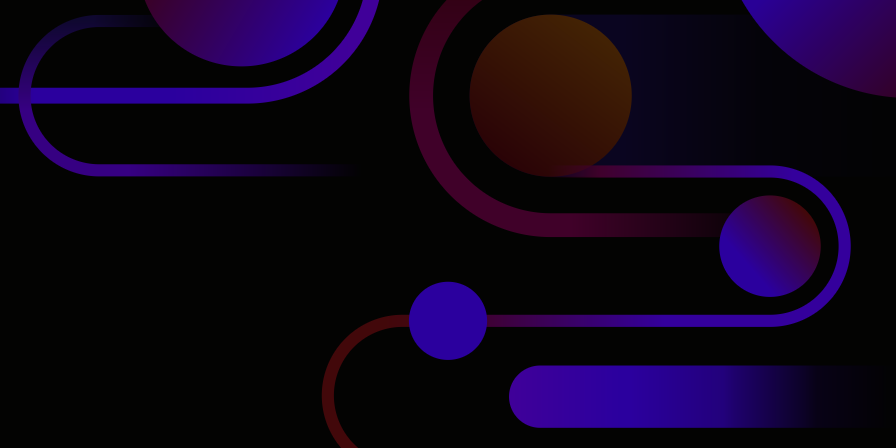
Give the GLSL for this background, as a Shadertoy shader.

```glsl
// Dark backdrop of glowing discs, pill bars and U-shaped tubes.
// Each part is a distance function filled with a colour gradient and
// blended back to front, on a layout grid GRID units tall.

#define GRID 384.0
#define THIN 5.2
#define MEDIUM 6.8
#define THICK 10.2
#define BACKGROUND vec3(0.010, 0.010, 0.008)
#define BLUE vec3(0.170, 0.000, 0.620)
#define VIOLET vec3(0.250, 0.000, 0.600)
#define PLUM vec3(0.250, 0.005, 0.160)
#define RED vec3(0.260, 0.030, 0.040)
#define MAROON vec3(0.160, 0.005, 0.025)
#define AMBER vec3(0.280, 0.160, 0.015)
#define NAVY vec3(0.040, 0.020, 0.125)

float ramp(float start, float end, float x) {
    return clamp((x - start) / (end - start), 0.0, 1.0);
}

float disc(vec2 p, vec2 center, float radius) {
    return length(p - center) - radius;
}

// Pill with a round left cap, open towards the right.
float pill(vec2 p, vec2 center, float radius) {
    vec2 q = p - center;
    return length(vec2(min(q.x, 0.0), q.y)) - radius;
}

// U-shaped tube: half ring plus two straight legs along openSide (+1 or -1).
float tube(vec2 p, vec2 center, float radius, float halfWidth, float openSide) {
    vec2 q = p - center;
    q.x = min(q.x * openSide, 0.0);
    return abs(length(q) - radius) - halfWidth;
}

// Blends a shape over the canvas with an edge one pixel wide.
void paint(inout vec3 canvas, float dist, vec3 color, float alpha) {
    float coverage = clamp(0.5 - dist * iResolution.y / GRID, 0.0, 1.0);
    canvas = mix(canvas, color, coverage * alpha);
}

void mainImage(out vec4 fragColor, in vec2 fragCoord) {
    vec2 p = fragCoord * GRID / iResolution.y;
    vec3 canvas = BACKGROUND;
    vec3 color;
    float fade;

    // Faint wide bar behind the amber disc
    fade = 1.0 - 0.75 * ramp(535.0, 650.0, p.x);
    paint(canvas, pill(p, vec2(472, 302), 69.5), NAVY, fade * ramp(800.0, 640.0, p.x));

    // Blue track sweeping up from the left edge
    color = mix(BLUE, VIOLET, ramp(150.0, 300.0, p.x));
    fade = mix(0.8, 1.0, ramp(0.0, 30.0, p.x));
    paint(canvas, tube(p, vec2(212, 411.5), 109.5, MEDIUM, -1.0), color, fade);

    // Left loop, its two legs fading to the right
    color = mix(VIOLET * 0.85, NAVY * 1.5, ramp(290.0, 366.0, p.y));
    fade = p.y > 302.0 ? ramp(150.0, 80.0, p.x) : ramp(310.0, 110.0, p.x);
    paint(canvas, tube(p, vec2(85, 302), 64.0, THIN, 1.0), color, fade);

    // Thick plum hook around the amber disc
    color = mix(PLUM, MAROON, 0.6 * ramp(290.0, 390.0, p.y));
    fade = ramp(660.0, 490.0, p.x);
    paint(canvas, tube(p, vec2(472, 302), 111.0, THICK, 1.0), color, fade);

    // Amber disc
    color = mix(MAROON, AMBER, ramp(-75.0, 95.0, dot(p - vec2(472, 302), vec2(0.6, 0.8))));
    paint(canvas, disc(p, vec2(472, 302), 69.5), color, 1.0);

    // Right loop: plum to blue, ending under the small blue disc
    float start = p.y > 173.0 ? 510.0 : 400.0;
    color = mix(PLUM, mix(VIOLET, BLUE, 0.6), ramp(start, start + 170.0, p.x));
    fade = p.y > 173.0 ? ramp(470.0, 515.0, p.x) : step(384.0, p.x);
    paint(canvas, tube(p, vec2(660, 173), 64.0, THIN, -1.0), color, fade);

    // Red hook leaving through the lower edge
    color = mix(RED, PLUM, 0.4 * ramp(330.0, 384.0, p.x));
    paint(canvas, tube(p, vec2(345, 45), 64.0, THIN, 1.0), color, step(p.x, 384.0));

    // Upper left disc
    color = mix(PLUM * 0.9, BLUE, ramp(-85.0, 60.0, dot(p - vec2(207, 360), vec2(0.85, -0.5))));
    paint(canvas, disc(p, vec2(207, 416), 88.9), color, 1.0);

    // Upper right disc
    color = mix(BLUE * 0.95, PLUM * 0.8, ramp(-65.0, 85.0, dot(p - vec2(710, 350), vec2(0.7, -0.7))));
    paint(canvas, disc(p, vec2(780, 466), 166.0), color, 1.0);

    // Disc inside the right loop
    color = mix(BLUE, RED, ramp(-25.0, 42.0, dot(p - vec2(660, 173), vec2(0.75, 0.66))));
    paint(canvas, disc(p, vec2(660, 173), 43.5), color, 1.0);

    // Small blue disc on the joint
    paint(canvas, disc(p, vec2(384, 109), 33.5), BLUE, 1.0);

    // Lower bar fading to the right
    color = mix(VIOLET, BLUE, ramp(436.0, 530.0, p.x));
    fade = 1.0 - 0.25 * ramp(540.0, 630.0, p.x) - 0.6 * ramp(620.0, 700.0, p.x);
    fade -= 0.15 * ramp(690.0, 768.0, p.x);
    paint(canvas, pill(p, vec2(463, 44), 26.7), color, fade);

    fragColor = vec4(canvas, 1.0);
}
```
